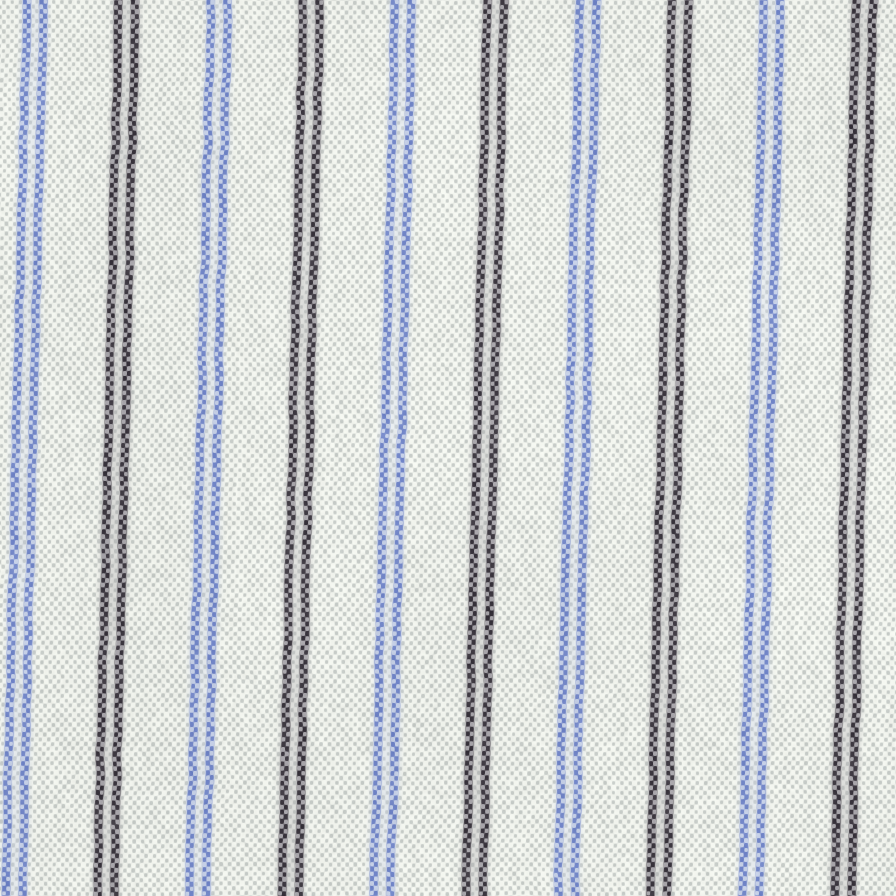
A three.js fragment shader for this texture:

```glsl
// Woven shirt cloth with leaning paired pinstripes, alternately blue and black.
#define STRIPE_PERIOD 0.2057   // blue to blue, in canvas widths
#define FIRST_STRIPE 0.0150    // first blue centre on the lower edge
#define LEAN 0.0243            // sideways drift from bottom to top
#define THREADS 44.0           // warp threads per period
#define ROWS 186.0             // weft rows up the canvas
#define WOBBLE 0.45            // thread wander, in threads
#define WEAR 0.16              // unevenness of the dye
#define GRAIN 0.035            // brightness variation of the cloth

varying vec2 vUv;

const float PI = 3.14159265;
const vec3 CLOTH_LIGHT = vec3(0.95, 0.96, 0.935);
const vec3 CLOTH_SHADE = vec3(0.775, 0.795, 0.78);
const vec3 BLUE_DEEP = vec3(0.42, 0.50, 0.77);
const vec3 BLUE_PALE = vec3(0.77, 0.81, 0.90);
const vec3 BLACK_DEEP = vec3(0.20, 0.18, 0.215);
const vec3 BLACK_PALE = vec3(0.66, 0.65, 0.67);

float hash(vec2 p) {
  return fract(sin(dot(p, vec2(127.1, 311.7))) * 43758.5453);
}

float noise(vec2 p) {
  vec2 cell = floor(p);
  vec2 f = fract(p);
  f = f * f * (3.0 - 2.0 * f);
  return mix(mix(hash(cell), hash(cell + vec2(1.0, 0.0)), f.x),
             mix(hash(cell + vec2(0.0, 1.0)), hash(cell + vec2(1.0, 1.0)), f.x), f.y);
}

void main() {
  // Thread coordinates: x counts warp threads, y counts weft rows
  vec2 thread = vec2((vUv.x - FIRST_STRIPE - LEAN * vUv.y) * THREADS / STRIPE_PERIOD,
                     vUv.y * ROWS);
  thread.x += WOBBLE * (noise(vUv * vec2(9.0, 38.0)) - 0.5);
  thread.y += WOBBLE * (noise(vUv * vec2(24.0, 9.0) + 40.0) - 0.5);

  // Plain weave: positive where the warp lies on top
  float weave = sin(PI * thread.x) * sin(PI * thread.y);
  float uneven = noise(thread * 0.8 + 70.0) - 0.5;

  // White ground with small shaded hollows
  vec3 color = mix(CLOTH_SHADE, CLOTH_LIGHT,
                   smoothstep(-0.8, 0.25, weave + 0.4 * uneven));

  // Each stripe has two lines, two threads wide, around a two-thread gap
  float halfPeriod = 0.5 * THREADS;
  float shifted = thread.x / halfPeriod + 0.5;
  float isBlack = mod(floor(shifted), 2.0);
  float fromCentre = abs(fract(shifted) - 0.5) * halfPeriod;
  float line = smoothstep(0.65, 1.3, fromCentre)
             * (1.0 - smoothstep(2.7, 3.35, fromCentre));
  float halo = 1.0 - smoothstep(2.5, 4.5, fromCentre);

  // Dyed beads show where the coloured warp rises over the white weft
  vec3 deep = mix(BLUE_DEEP, BLACK_DEEP, isBlack);
  vec3 pale = mix(BLUE_PALE, BLACK_PALE, isBlack);
  float bead = smoothstep(-0.45, 0.35, weave + 0.5 * uneven);
  vec3 dyed = mix(pale, deep, bead * (1.0 - WEAR * noise(thread * 0.5)));
  color = mix(color, pale, 0.3 * halo);
  color = mix(color, dyed, line);

  // Fine grain and broad, faint blotches
  color += GRAIN * (noise(thread * 1.1 + 15.0) - 0.5);
  color += GRAIN * 0.6 * (noise(vUv * 6.0 + 3.0) - 0.5);

  gl_FragColor = vec4(clamp(color, 0.0, 1.0), 1.0);
}
```
